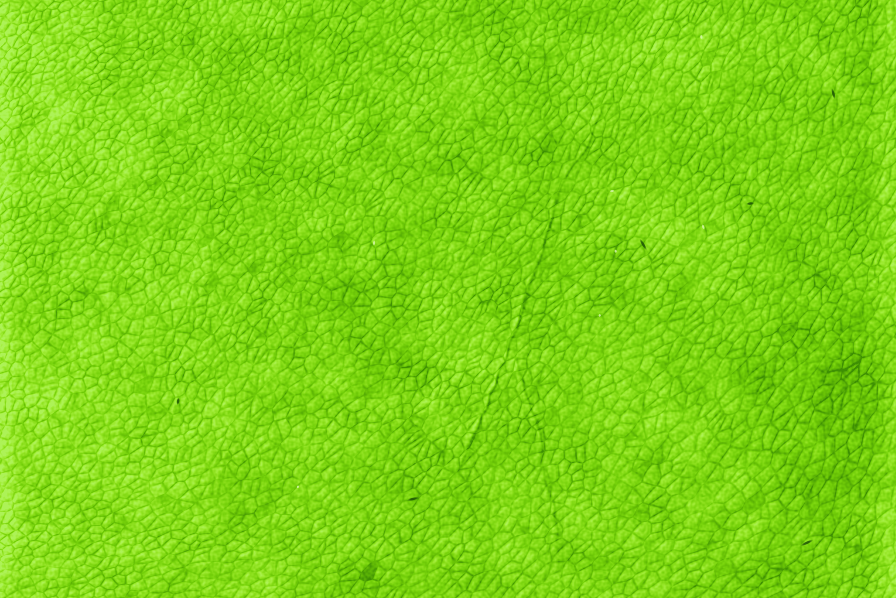
Write a WebGL 2 fragment shader that draws this texture.

```glsl
#version 300 es
precision highp float;
// Bright green grained leather: long Voronoi pebbles parted by thin grooves,
// lit from the left by a height difference. Gradient noise adds mottling,
// wrinkles and pore grain; long folds and a few scattered flecks lie on top.
uniform vec2 u_resolution;
out vec4 fragColor;

vec2 hash2(vec2 p) {
  vec3 q = fract(p.xyx * vec3(0.1031, 0.1030, 0.0973));
  q += dot(q, q.yzx + 33.33);
  return fract((q.xx + q.yz) * q.zy);
}

float cornerSlope(vec2 cell, vec2 offset) {
  float angle = 6.2832 * hash2(cell).x;
  return dot(vec2(cos(angle), sin(angle)), offset);
}

// Gradient noise, roughly -0.7 to 0.7
float noise(vec2 p) {
  vec2 i = floor(p), f = fract(p);
  vec2 s = f * f * f * (f * (f * 6.0 - 15.0) + 10.0);
  vec2 e = vec2(1.0, 0.0);
  return mix(
    mix(cornerSlope(i, f), cornerSlope(i + e, f - e), s.x),
    mix(cornerSlope(i + e.yx, f - e.yx), cornerSlope(i + 1.0, f - 1.0), s.x), s.y);
}

// Grain axes: x runs up to the right, steeper and coarser towards the right
vec2 grainSpace(vec2 p) {
  p += 0.035 * vec2(noise(p * 2.6 + 7.0), noise(p * 2.6 + 31.0));
  p += 0.004 * vec2(noise(p * 21.0 + 3.0), noise(p * 21.0 + 57.0));
  float angle = 0.84 + 0.22 * (p.x - 0.75);
  vec2 q = (p - vec2(0.75, 0.5)) * (1.08 - 0.1 * p.x);
  vec2 along = vec2(cos(angle), sin(angle));
  return vec2(dot(q, along), dot(q, vec2(-along.y, along.x))) + 3.0;
}

// Gap between nearest and second nearest pebble centre: zero in the grooves
float pebbleEdge(vec2 p) {
  vec2 g = grainSpace(p) * vec2(40.0, 63.0), cell = floor(g);
  float nearest = 9.0, second = 9.0;
  for (int y = -1; y <= 1; y++)
    for (int x = -1; x <= 1; x++) {
      vec2 c = cell + vec2(x, y);
      float d = length(c + hash2(c) - g);
      second = min(second, max(nearest, d));
      nearest = min(nearest, d);
    }
  return second - nearest;
}

float dome(float edge) { return smoothstep(0.0, 0.7, edge); }

// Dark line with a lit flank on its left
float fold(float d, float width) {
  float lit = (d + 2.2 * width) / (1.6 * width);
  return 0.8 * exp(-lit * lit) - 1.9 * exp(-d * d / (width * width));
}

// Tone 0..5 runs through the greens, negative tones sink deeper
vec3 leatherColour(float tone) {
  vec3 c = mix(vec3(0.24, 0.56, 0.01), vec3(0.33, 0.67, 0.02), clamp(tone + 1.0, 0.0, 1.0));
  c = mix(c, vec3(0.40, 0.75, 0.02), clamp(tone, 0.0, 1.0));
  c = mix(c, vec3(0.46, 0.82, 0.04), clamp(tone - 1.0, 0.0, 1.0));
  c = mix(c, vec3(0.54, 0.87, 0.10), clamp(tone - 2.0, 0.0, 1.0));
  c = mix(c, vec3(0.62, 0.92, 0.20), clamp(tone - 3.0, 0.0, 1.0));
  return mix(c, vec3(0.68, 0.95, 0.34), clamp(tone - 4.0, 0.0, 1.0));
}

void main() {
  vec2 p = gl_FragCoord.xy / u_resolution.y;
  float aspect = u_resolution.x / u_resolution.y, across = p.x / aspect;

  // Broad light and mottling
  float tone = 2.4 + 0.9 * noise(p * 2.3 + 12.0) + 0.9 * noise(p * 6.0 + 40.0);
  tone += 0.8 * noise(p * 17.0 + 64.0);
  tone += 0.9 * smoothstep(0.5, 0.0, across) + 1.1 * smoothstep(0.025, 0.0, across);
  tone += 1.2 * smoothstep(0.96, 1.0, across);
  vec2 shade = (vec2(across, p.y) - vec2(0.94, 0.27)) / vec2(0.12, 0.2);
  tone -= 1.2 * exp(-dot(shade, shade));

  // Pebble relief and thin grooves of uneven depth
  float edge = pebbleEdge(p);
  float lit = dome(edge) - dome(pebbleEdge(p + vec2(-0.0023, 0.0016)));
  float depth = 1.35 + 1.6 * noise(p * 15.0 + 5.0);
  tone += 1.5 * lit + 0.25 * dome(edge) - depth * (1.0 - smoothstep(0.0, 0.22, edge));

  // Wrinkles along the grain, then pore grain
  vec2 g = grainSpace(p);
  tone += 0.6 * noise(g * vec2(12.0, 30.0)) + 0.7 * noise(g * vec2(36.0, 30.0) + 50.0);
  tone += 1.7 * noise(p * 175.0) + 0.5 * noise(p * 75.0 + 19.0);

  // Long fold and its lower branch
  float u = p.y - 0.5;
  float wobble = 0.018 * noise(p * 9.0 + 70.0) + 0.006 * noise(p * 34.0);
  float strength = 1.1 + 0.8 * noise(p * 8.0 + 22.0);
  float longFold = p.x - 0.88 - 0.3 * u - 1.2 * u * u * u + wobble;
  float branch = p.x - 0.87 + 0.2 * (p.y - 0.4) + wobble;
  tone += strength * fold(longFold, 0.0027)
        * smoothstep(0.12, 0.3, p.y) * smoothstep(0.87, 0.78, p.y);
  tone += 0.8 * strength * fold(branch, 0.0025)
        * smoothstep(0.04, 0.15, p.y) * smoothstep(0.42, 0.36, p.y);
  vec3 colour = leatherColour(tone);

  // Scattered flecks: slim dark nicks, then tiny pale dots
  for (int i = 0; i < 13; i++) {
    bool dark = i < 6;
    vec2 r = hash2(vec2(i, 17)), s = hash2(vec2(i, 43));
    vec2 d = p - (0.06 + 0.88 * r) * vec2(aspect, 1.0);
    float a = 3.1416 * s.x;
    d = mat2(cos(a), -sin(a), sin(a), cos(a)) * d;
    vec2 size = dark ? vec2(0.005 + 0.006 * s.y, 0.0025) : vec2(0.0025 + 0.002 * s.y, 0.0022);
    float cover = 1.0 - smoothstep(0.4, 1.2, length(d / size));
    colour = mix(colour, dark ? vec3(0.10, 0.32, 0.02) : vec3(0.84, 0.97, 0.66), 0.85 * cover);
  }
  fragColor = vec4(colour, 1.0);
}
```
